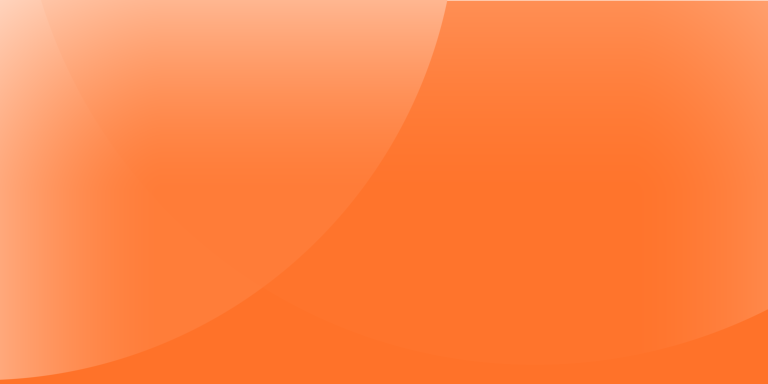
A Shadertoy shader for this background:

```glsl
// Two large translucent discs overlap on a flat orange ground.
// Each disc holds a white glow that fades inward from the top and from one
// side of the canvas; lengths are in canvas heights, origin at lower left.

const vec3 ORANGE = vec3(1.0, 0.447, 0.16);
const vec3 WHITE = vec3(1.0);

// Antialiased coverage of a disc.
float disc(vec2 p, vec2 center, float radius, float pixel) {
    return smoothstep(pixel, -pixel, length(p - center) - radius);
}

// Glow that is strongest at an edge and gone at the given reach.
float edgeGlow(float depth, float reach, float peak) {
    return peak * pow(clamp(1.0 - depth / reach, 0.0, 1.0), 1.5);
}

// Combine two light amounts without exceeding full white.
float screenLight(float a, float b) {
    return 1.0 - (1.0 - a) * (1.0 - b);
}

void mainImage(out vec4 fragColor, in vec2 fragCoord) {
    vec2 p = fragCoord / iResolution.y;
    float pixel = 0.75 / iResolution.y;
    float top = 1.0 - p.y;
    float right = iResolution.x / iResolution.y - p.x;

    float leftDisc = disc(p, vec2(-0.052, 1.253), 1.243, pixel);
    float rightDisc = disc(p, vec2(1.393, 1.396), 1.346, pixel);

    // Right disc: faint body, lit from the top and the right.
    float rightLight = 0.015 + screenLight(edgeGlow(top, 0.5, 0.19),
                                           edgeGlow(right, 0.35, 0.14));
    vec3 color = mix(ORANGE, WHITE, rightLight * rightDisc);

    // Pale hairline along the top edge.
    float hairline = 1.0 - smoothstep(0.0015, 0.0035, top);
    color = mix(color, WHITE, 0.5 * hairline);

    // Left disc: brighter, lit from the top and the left, dimmed by the overlap.
    float leftLight = 0.075 + screenLight(edgeGlow(top, 0.5, 0.44),
                                          edgeGlow(p.x, 0.42, 0.31));
    leftLight *= 1.0 - 0.06 * rightDisc;
    color = mix(color, mix(ORANGE, WHITE, leftLight), leftDisc);

    fragColor = vec4(color, 1.0);
}
```
